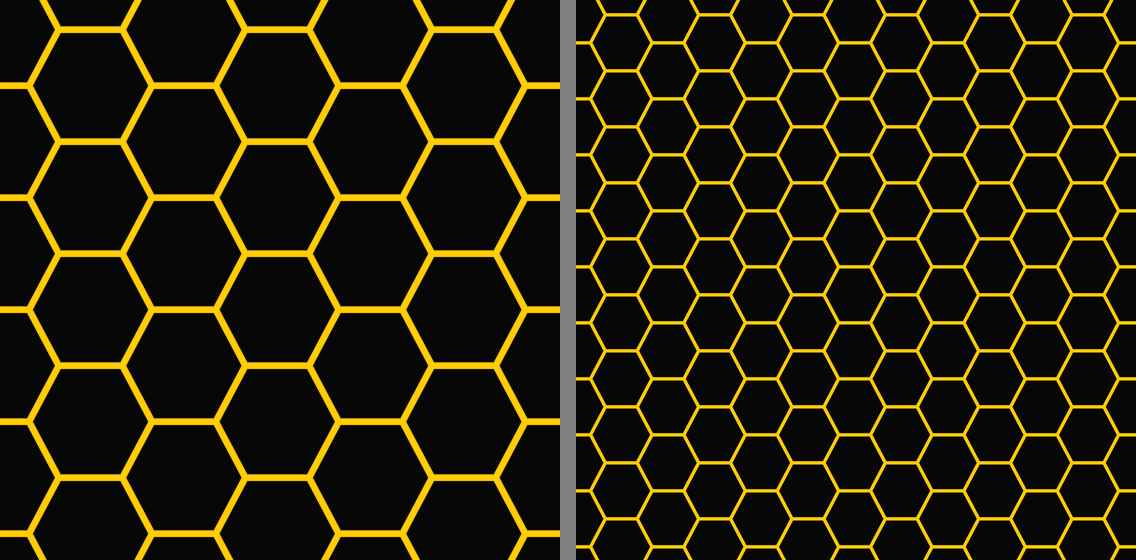
Left: one tile. Right: repeated 2 by 2.
A WebGL 1 fragment shader for this pattern:

```glsl
precision highp float;
// Honeycomb of thin yellow lines on near-black, 3 by 5 repeats of a two-hexagon cell.
// Each cell is folded into one quarter, where three segments give the distance
// to the nearest hexagon side. Whole repeats make the canvas tile.

uniform vec2 u_resolution;

float segmentDistance(vec2 p, vec2 a, vec2 b) {
  vec2 ab = b - a;
  vec2 ap = p - a;
  return length(ap - ab * clamp(dot(ap, ab) / dot(ab, ab), 0.0, 1.0));
}

float honeycombDistance(vec2 uv) {
  vec2 period = vec2(1.0 / 3.0, 1.0 / 5.0);
  vec2 quarter = 0.5 * period;

  // Fold around the hexagon centre
  vec2 p = abs(mod(uv - vec2(0.1617, 0.847) + quarter, period) - quarter);

  // Half of the top side, the slanted side, half of the link to the next hexagon
  vec2 sideCorner = vec2(0.1098, 0.0);
  vec2 topCorner = vec2(quarter.x - sideCorner.x, quarter.y);
  float top = segmentDistance(p, vec2(0.0, quarter.y), topCorner);
  float slant = segmentDistance(p, topCorner, sideCorner);
  float link = segmentDistance(p, sideCorner, vec2(quarter.x, 0.0));
  return min(top, min(slant, link));
}

void main() {
  vec2 uv = gl_FragCoord.xy / u_resolution;
  float soft = max(0.75 / min(u_resolution.x, u_resolution.y), 0.001);

  // Line of constant width with smoothed edges
  float line = 1.0 - smoothstep(0.006 - soft, 0.006 + soft, honeycombDistance(uv));

  vec3 background = vec3(0.027);
  vec3 yellow = vec3(1.0, 0.8, 0.02);
  gl_FragColor = vec4(mix(background, yellow, line), 1.0);
}
```
